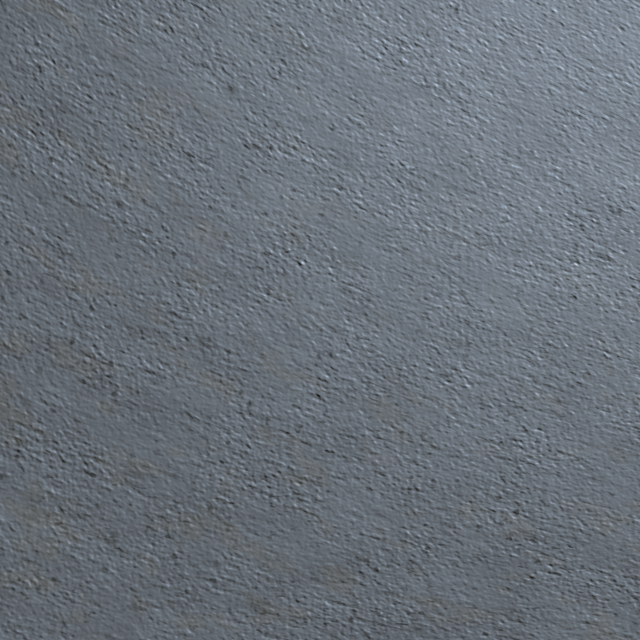
A Shadertoy shader for this texture:

```glsl
// Blue-grey slate with fine pebbly grain and slanted clefts, lit from the upper right.

const vec3 SLATE_DARK = vec3(0.32, 0.34, 0.36);
const vec3 SLATE_LIGHT = vec3(0.50, 0.54, 0.585);
const vec3 RUST_SHIFT = vec3(0.010, -0.002, -0.020);

const float GRAIN_ANGLE = -0.26;             // radians, at the bottom edge
const float GRAIN_BEND = 0.30;               // steepens the grain towards the top
const vec2 GLOW_CENTER = vec2(1.0, 1.05);
const float GLOW_RADIUS = 1.25;
const float BASE_TONE = 0.30;
const float GLOW_TONE = 0.70;
const vec2 TO_LIGHT = vec2(0.75, 0.66);
const float RELIEF_STEP = 0.0028;
const float RELIEF_GAIN = 1.15;
const float PIT_DEPTH = 0.45;
const float CLEFT_DEPTH = 0.28;
const float MOTTLE_GAIN = 0.15;

// Random unit vector for a lattice cell
vec2 randomDirection(vec2 cell) {
    vec3 h = fract(vec3(cell.xyx) * vec3(0.1031, 0.1030, 0.0973));
    h += dot(h, h.yzx + 33.33);
    float angle = 6.28318 * fract((h.x + h.y) * h.z);
    return vec2(cos(angle), sin(angle));
}

// Gradient noise, centred on zero
float gradientNoise(vec2 p) {
    vec2 cell = floor(p);
    vec2 f = p - cell;
    vec2 w = f * f * f * (f * (f * 6.0 - 15.0) + 10.0);
    vec2 e = vec2(1.0, 0.0);
    float a = dot(randomDirection(cell), f);
    float b = dot(randomDirection(cell + e.xy), f - e.xy);
    float c = dot(randomDirection(cell + e.yx), f - e.yx);
    float d = dot(randomDirection(cell + e.xx), f - e.xx);
    return mix(mix(a, b, w.x), mix(c, d, w.x), w.y);
}

// Coordinates along and across the curving grain
vec2 grainCoords(vec2 uv) {
    vec2 along = vec2(cos(GRAIN_ANGLE), sin(GRAIN_ANGLE));
    vec2 across = vec2(-along.y, along.x);
    float bend = GRAIN_BEND * (uv.x - 0.5) * uv.y;
    return vec2(dot(uv, along), dot(uv, across) + bend) + 3.0;
}

// Stone surface: rounded bumps, fine bumps, grit and thin streaks
float surfaceHeight(vec2 uv) {
    vec2 q = grainCoords(uv);
    float h = 0.35 * gradientNoise(q * vec2(60.0, 85.0) + 11.3);
    h += 0.50 * gradientNoise(q * vec2(105.0, 145.0) + 47.1);
    h += 0.28 * gradientNoise(q * vec2(170.0, 230.0) + 83.7);
    h += 0.22 * gradientNoise(q * vec2(30.0, 170.0) + 29.9);
    return h;
}

void mainImage(out vec4 fragColor, in vec2 fragCoord) {
    vec2 uv = fragCoord / iResolution.xy;
    vec2 q = grainCoords(uv);

    // Relief shading with strong edges, slightly rougher in some patches
    float slope = surfaceHeight(uv) - surfaceHeight(uv + TO_LIGHT * RELIEF_STEP);
    float relief = slope * (0.7 + 1.6 * abs(slope));
    float patches = gradientNoise(q * vec2(7.0, 12.0) + 61.4)
                  + 0.7 * gradientNoise(q * vec2(18.0, 30.0) + 17.8);
    float roughness = clamp(1.0 + 0.8 * patches, 0.6, 1.6);

    // Sparse dark pits and thin clefts along the grain
    float pits = smoothstep(0.30, 0.50, gradientNoise(q * vec2(58.0, 125.0) + 91.2));
    float clefts = smoothstep(0.28, 0.50, gradientNoise(q * vec2(16.0, 130.0) + 23.4));

    // Broad light and soft mottling
    float glow = smoothstep(GLOW_RADIUS, 0.0, distance(uv, GLOW_CENTER));
    float mottle = gradientNoise(q * vec2(8.0, 18.0) + 36.6)
                 + 0.9 * gradientNoise(q * vec2(22.0, 60.0) + 72.5);

    float tone = BASE_TONE + GLOW_TONE * glow + MOTTLE_GAIN * mottle
               + RELIEF_GAIN * roughness * relief
               - roughness * (PIT_DEPTH * pits + CLEFT_DEPTH * clefts);
    vec3 color = mix(SLATE_DARK, SLATE_LIGHT, tone);

    // Faint rusty stains, away from the brightest corner
    float rust = smoothstep(0.05, 0.6, gradientNoise(q * vec2(8.0, 18.0) + 54.3)
                 + 0.7 * gradientNoise(q * vec2(24.0, 50.0) + 8.8));
    color += RUST_SHIFT * rust * (1.0 - glow);

    fragColor = vec4(clamp(color, 0.0, 1.0), 1.0);
}
```
